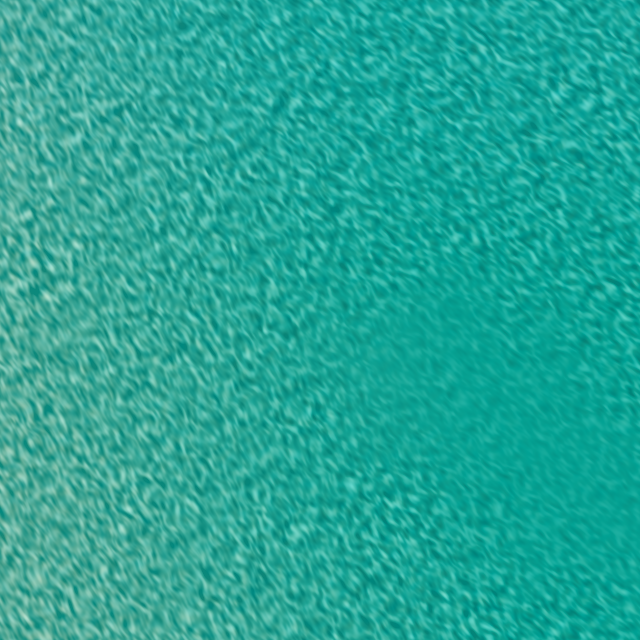
Reproduce this texture procedurally as a Shadertoy shader.

```glsl
// Rippled turquoise shallows: a pale-to-deep colour gradient under fine slanted
// wavelets. The wavelets are stretched gradient noise whose direction turns
// across the canvas; they fade out over a calm diagonal patch.

#define RIPPLE_WIDTH 0.0098
#define RIPPLE_LENGTH 0.0215
#define STEEP_ANGLE 1.03
#define FLAT_ANGLE 0.70
#define RIPPLE_GAIN 4.6
#define CALM_LEVEL 0.36
#define PALE_WATER vec3(0.325, 0.665, 0.590)
#define DEEP_WATER vec3(0.020, 0.635, 0.575)
#define GLINT_TINT vec3(0.125, 0.070, 0.072)
#define SHADOW_SCALE vec3(0.62, 0.915, 0.92)

// Sine-free hash giving two values in 0..1
vec2 hash22(vec2 p) {
    vec3 q = fract(p.xyx * vec3(0.1031, 0.1030, 0.0973));
    q += dot(q, q.yzx + 33.33);
    return fract((q.xx + q.yz) * q.zy);
}

float cornerSlope(vec2 cell, vec2 corner, vec2 f) {
    return dot(hash22(cell + corner) * 2.0 - 1.0, f - corner);
}

float gradientNoise(vec2 p) {
    vec2 cell = floor(p);
    vec2 f = p - cell;
    vec2 u = f * f * f * (f * (f * 6.0 - 15.0) + 10.0);
    float low = mix(cornerSlope(cell, vec2(0, 0), f), cornerSlope(cell, vec2(1, 0), f), u.x);
    float high = mix(cornerSlope(cell, vec2(0, 1), f), cornerSlope(cell, vec2(1, 1), f), u.x);
    return mix(low, high, u.y);
}

// Wavelets stretched along a line descending to the right
float ripples(vec2 p, float angle, float seed) {
    vec2 along = vec2(cos(angle), -sin(angle));
    vec2 across = vec2(-along.y, along.x);
    vec2 q = vec2(dot(p, along) / RIPPLE_LENGTH, dot(p, across) / RIPPLE_WIDTH) + seed;
    float coarse = gradientNoise(q);
    float fine = gradientNoise(q * vec2(1.4, 1.6) + 47.3);
    return coarse + 0.65 * fine;
}

float segmentDistance(vec2 p, vec2 a, vec2 b) {
    vec2 ab = b - a;
    return length(p - a - ab * clamp(dot(p - a, ab) / dot(ab, ab), 0.0, 1.0));
}

void mainImage(out vec4 fragColor, in vec2 fragCoord) {
    vec2 p = fragCoord / iResolution.y;
    vec2 uv = fragCoord / iResolution.xy;

    // Water colour, pale on the left and deep on the right
    float drift = 0.08 * gradientNoise(uv * 4.0 + 3.7);
    float deep = smoothstep(-0.15, 0.80, uv.x + 0.32 * (uv.y - 0.38) + drift);
    vec3 water = mix(PALE_WATER, DEEP_WATER, deep);
    water += vec3(0.045, 0.010, 0.025) * smoothstep(0.45, 0.95, uv.y);

    // Calm patch and uneven gusts set the ripple strength
    float calmDistance = segmentDistance(uv, vec2(0.68, 0.43), vec2(1.0, 0.18));
    float strength = mix(CALM_LEVEL, 1.0, smoothstep(0.02, 0.28, calmDistance + drift));
    strength *= 1.0 + 0.4 * gradientNoise(uv * 9.0 + 21.0);

    // Two directions cross-faded at constant power, with a slight meander
    vec2 meander = vec2(gradientNoise(p * 30.0), gradientNoise(p * 30.0 + 61.0));
    vec2 bent = p + 0.006 * meander;
    float turn = 1.5708 * smoothstep(0.35, 1.1, uv.x + 0.35 * uv.y);
    float wave = cos(turn) * ripples(bent, STEEP_ANGLE, 0.0)
               + sin(turn) * ripples(bent, FLAT_ANGLE, 131.0);

    // Broader swells lift or dim whole clusters of wavelets
    wave += 0.22 * gradientNoise(p * 26.0 + 17.0);
    wave *= RIPPLE_GAIN * strength;

    // Bright crests, darker troughs and faint warm or cool tinting
    float crest = max(wave, 0.0);
    float trough = clamp(-wave, 0.0, 2.2);
    vec3 color = water * mix(vec3(1.0), SHADOW_SCALE, trough);
    color += GLINT_TINT * crest / (1.0 + 0.08 * crest);
    float tint = gradientNoise(p * 72.0 + 83.0) * strength;
    color += vec3(0.08, -0.005, -0.035) * tint;

    fragColor = vec4(clamp(color, 0.0, 1.0), 1.0);
}
```
